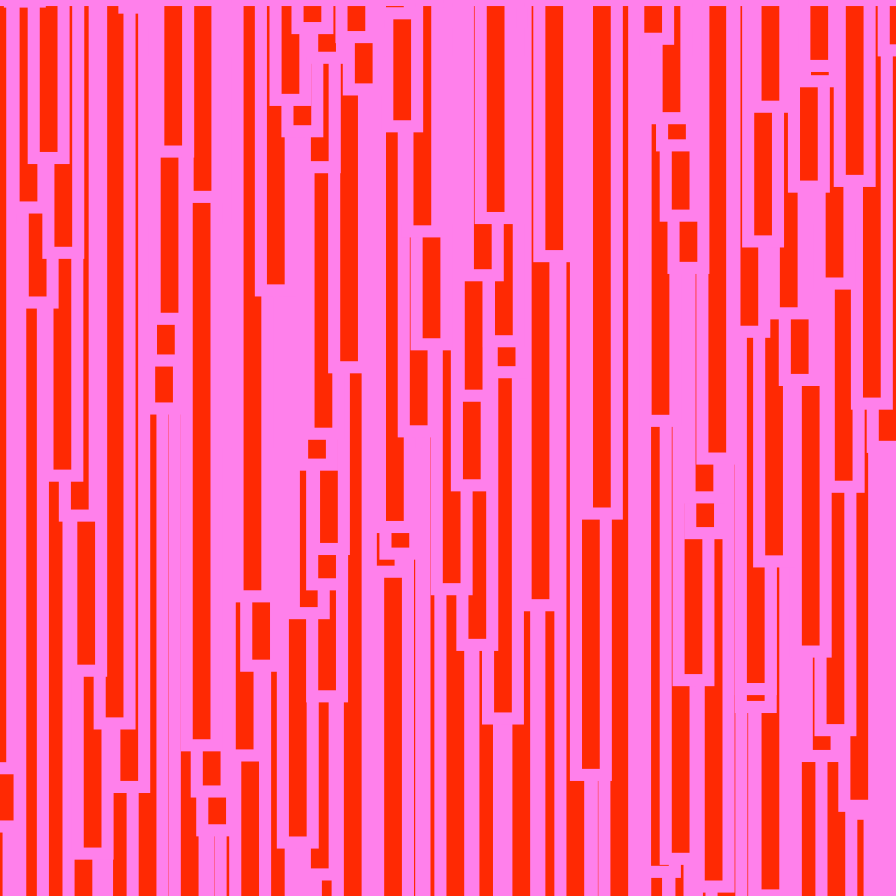
Give the GLSL for this pattern, as a Shadertoy shader.

```glsl
// Narrow red strips with wide pink outlines hang from the top edge.
// Strips are indexed by length, shorter ones in front, so each pixel
// composites them front to back until it is opaque.

const vec3  PINK = vec3(1.00, 0.50, 0.92);
const vec3  RED  = vec3(1.00, 0.16, 0.01);
const float STRIP_WIDTH = 0.0333;   // measured between outline centres
const float OUTLINE     = 0.0135;   // full thickness of the outline
const float DENSITY     = 100.0;    // strip ends per canvas height
const int   MAX_LAYERS  = 160;      // strips tested behind each pixel
const float SEED        = 7.0;

const float OUTER_HALF = 0.5 * (STRIP_WIDTH + OUTLINE);
const float INNER_HALF = 0.5 * (STRIP_WIDTH - OUTLINE);

float hash(vec2 p) {
    return fract(sin(dot(p, vec2(12.9898, 78.233))) * 43758.5453);
}

// Share of a pixel of the given size, centred on x, inside [lo, hi].
float spanCoverage(float x, float lo, float hi, float size) {
    float overlap = min(hi, x + 0.5 * size) - max(lo, x - 0.5 * size);
    return clamp(overlap / size, 0.0, 1.0);
}

void mainImage(out vec4 fragColor, in vec2 fragCoord) {
    vec2 pixel = 1.0 / iResolution.xy;
    vec2 uv = fragCoord * pixel;
    float depth = 1.0 - uv.y;       // distance below the top edge

    // Skip the strips that end above this pixel.
    float first = max(floor((depth - pixel.y) * DENSITY) - 1.0, 0.0);

    vec3 color = vec3(0.0);
    float remaining = 1.0;

    for (int layer = 0; layer < MAX_LAYERS; layer++) {
        float id = first + float(layer);
        float end = (id + hash(vec2(id, SEED))) / DENSITY;
        float center = mix(-OUTER_HALF, 1.0 + OUTER_HALF, hash(vec2(id, SEED + 4.0)));
        float x = uv.x - center;

        // Whole strip, including its outline; it starts above the canvas.
        float outer = spanCoverage(x, -OUTER_HALF, OUTER_HALF, pixel.x)
                    * spanCoverage(depth, -1.0, end, pixel.y);
        if (outer <= 0.0) continue;

        // Red core; half of the top outline stays inside the canvas.
        float inner = spanCoverage(x, -INNER_HALF, INNER_HALF, pixel.x)
                    * spanCoverage(depth, 0.5 * OUTLINE, end - OUTLINE, pixel.y);

        color += remaining * outer * mix(PINK, RED, inner);
        remaining *= 1.0 - outer;
        if (remaining < 0.002) break;
    }

    // Pink ground behind any gap.
    fragColor = vec4(color + remaining * PINK, 1.0);
}
```
